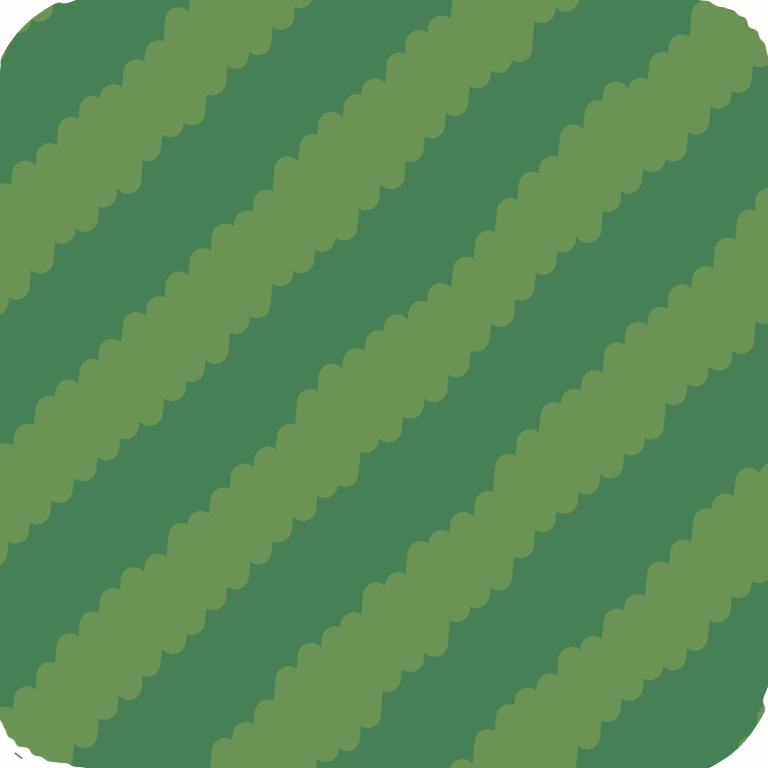
Give the GLSL for this pattern, as a WebGL 2 fragment shader.

```glsl
#version 300 es
precision highp float;
// Five diagonal bands of scribbled zigzag strokes on a green tile with worn, rounded corners.

#define PITCH 0.335       // horizontal distance between bands
#define STEP 0.0285       // horizontal distance between strokes
#define STROKE_R 0.0174   // half width of a stroke
#define HALF_HEIGHT 0.052 // mean half height of a band
#define JITTER 0.010      // uneven stroke ends
#define WOBBLE 0.024      // slow drift of a band
#define LEAN 0.008        // leftward shift of stroke tops
#define GREEN vec3(0.273, 0.502, 0.329)
#define LIGHT_GREEN vec3(0.414, 0.578, 0.333)
#define WHITE vec3(0.995)

uniform vec2 u_resolution;
out vec4 fragColor;

float hash(float n, float seed) {
    return fract(sin(n * 12.9898 + seed * 78.233 + 4.1) * 43758.547);
}

// 1D gradient noise, about -0.5 to 0.5
float gradientNoise(float x, float seed) {
    float i = floor(x), f = x - i;
    float a = (hash(i, seed) * 2.0 - 1.0) * f;
    float b = (hash(i + 1.0, seed) * 2.0 - 1.0) * (f - 1.0);
    return mix(a, b, f * f * f * (f * (f * 6.0 - 15.0) + 10.0));
}

float segmentDistance(vec2 p, vec2 a, vec2 b) {
    vec2 pa = p - a, ba = b - a;
    return length(pa - ba * clamp(dot(pa, ba) / dot(ba, ba), 0.0, 1.0));
}

// End of stroke i in a band: side is +1 for the top, -1 for the bottom
vec2 strokeEnd(float i, float band, float side) {
    float seed = band * 7.0 + side * 1.7;
    float x = (i + 0.5) * STEP;
    float centre = x - band * PITCH + WOBBLE * gradientNoise(x * 6.0, band + 20.0);
    float reach = HALF_HEIGHT * (1.0 + 0.45 * gradientNoise(x * 5.0 + 0.4, band + 40.0));
    reach += JITTER * (2.0 * hash(i, seed) - 1.0);
    // A few strokes overshoot below the band
    if (side < 0.0) reach += 0.022 * step(0.95, hash(i, seed + 3.0));
    x += 0.006 * (hash(i, seed + 5.0) - 0.5) - LEAN * side;
    return vec2(x, centre + side * reach);
}

// Distance to the zigzag of the nearest band
float scribbleDistance(vec2 p) {
    float band = floor((p.x - p.y) / PITCH + 0.5);
    float nearest = floor(p.x / STEP);
    float d = 1.0;
    for (int j = -3; j <= 3; j++) {
        float i = nearest + float(j);
        vec2 top = strokeEnd(i, band, 1.0);
        vec2 bottom = strokeEnd(i, band, -1.0);
        vec2 nextTop = strokeEnd(i + 1.0, band, 1.0);
        d = min(d, segmentDistance(p, top, bottom));
        d = min(d, segmentDistance(p, bottom, nextTop));
    }
    return d - STROKE_R;
}

// Signed distance to the tile, each corner with its own elliptical cut
float tileDistance(vec2 p) {
    bool right = p.x > 0.5, upper = p.y > 0.5;
    vec2 cut = upper ? (right ? vec2(0.10, 0.08) : vec2(0.11, 0.10))
                     : (right ? vec2(0.095, 0.115) : vec2(0.124, 0.068));
    vec2 q = max(cut - min(p, 1.0 - p), 0.0) / cut;
    // Wear only where both sides of the corner meet
    float wear = 0.1 * gradientNoise((p.x - p.y) * 45.0, 60.0) + 0.04;
    return (length(q) - 1.02 + wear * min(4.0 * q.x * q.y, 1.0)) * min(cut.x, cut.y);
}

void main() {
    vec2 p = gl_FragCoord.xy / u_resolution;
    float px = 1.0 / min(u_resolution.x, u_resolution.y);

    // Scribbled bands over the ground
    float bands = smoothstep(0.7 * px, -0.7 * px, scribbleDistance(p));
    vec3 color = mix(GREEN, LIGHT_GREEN, bands);

    // White outside the tile
    color = mix(color, WHITE, smoothstep(-0.7 * px, 0.7 * px, tileDistance(p)));

    // Stray fleck in the lower left corner
    float fleck = segmentDistance(p, vec2(0.020, 0.019), vec2(0.028, 0.013)) - 0.0005;
    color = mix(color, LIGHT_GREEN, smoothstep(px, 0.0, fleck));

    fragColor = vec4(color, 1.0);
}
```
